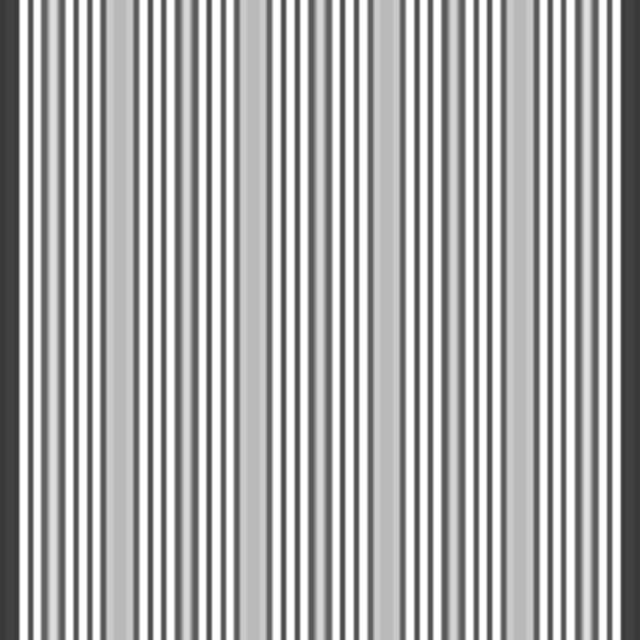
Reproduce this pattern procedurally as a WebGL 1 fragment shader.

```glsl
precision highp float;
// Vertical grey stripes: mirrored groups of soft dark lines between wide bands, with dark side borders.

uniform vec2 u_resolution;

const float REPEATS = 4.8;        // repeats across the canvas
const float BORDER_START = 2.263; // distance from the centre, in repeats
const float FIRST_LINE = 0.068;   // line positions inside half a repeat
const float LINE_STEP = 0.103;
const float LINE_CORE = 0.006;
const float LINE_REACH = 0.034;

// Sine-free hash in 0..1
float hash(vec2 p) {
  vec3 q = fract(vec3(p.xyx) * 0.1031);
  q += dot(q, q.yzx + 33.33);
  return fract((q.x + q.y) * q.z);
}

// Soft line: 1 on its core, fading to 0 at its reach
float softLine(float offset, float reach) {
  return 1.0 - smoothstep(LINE_CORE, reach, abs(offset));
}

// White ground, light stripe at the axis, wide grey band at the far end
float ground(float d, float lightTone) {
  float tone = mix(lightTone, 1.0, smoothstep(0.05, 0.075, d));
  float band = mix(0.79, 0.725, smoothstep(0.435, 0.47, d));
  return mix(tone, band, smoothstep(0.37, 0.395, d));
}

// Four dark lines on each side of the axis, each with a slight wobble
float addLines(float tone, float d, vec2 id) {
  for (int i = 0; i < 4; i++) {
    float n = float(i);
    float wobble = hash(id + vec2(7.0 * n, 3.0 * n)) - 0.5;
    float offset = d - FIRST_LINE - LINE_STEP * n - 0.005 * wobble;
    float outermost = (i == 0 || i == 3) ? 1.0 : 0.0;
    float reach = LINE_REACH + 0.004 * outermost;
    if (i == 0 && offset < 0.0) reach = 0.06;
    float dark = 0.31 + 0.04 * outermost + 0.04 * wobble;
    tone = mix(tone, dark, softLine(offset, reach));
  }
  return tone;
}

// Nearly flat dark margin, deepest at its inner edge
float borderTone(float edge) {
  return 0.225 + 0.035 * smoothstep(0.015, 0.035, edge)
               - 0.035 * smoothstep(0.07, 0.11, edge);
}

void main() {
  float x = (gl_FragCoord.x / u_resolution.x - 0.5) * REPEATS;
  float cell = floor(x + 0.5);
  float local = x - cell;
  float side = step(0.0, local);

  float lightTone = 0.83 + 0.07 * hash(vec2(cell + 11.0, 5.0));
  float tone = ground(abs(local), lightTone);
  tone = addLines(tone, abs(local), vec2(cell + 20.0, side + 1.0));

  float edge = abs(x) - BORDER_START;
  float softness = max(0.012, REPEATS / u_resolution.x);
  tone = mix(tone, borderTone(edge), smoothstep(-softness, softness, edge));

  gl_FragColor = vec4(vec3(tone), 1.0);
}
```
